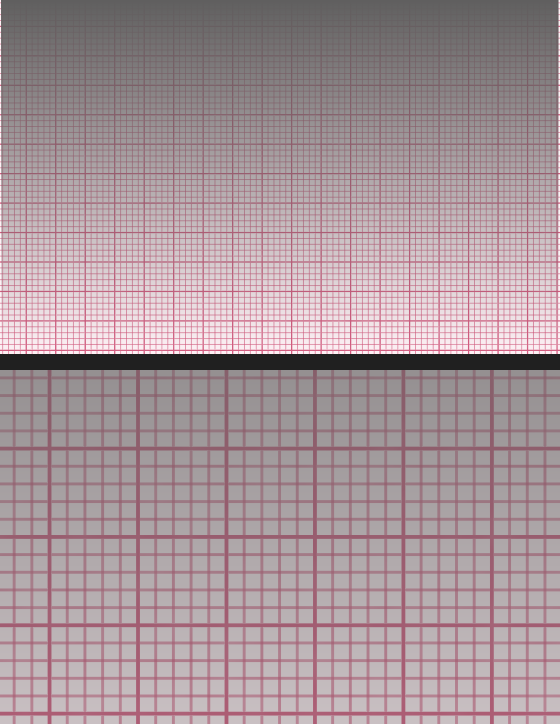
Top: the whole. Bottom: its middle third, enlarged.
Write a Shadertoy shader that draws this pattern.

```glsl
// Pink graph paper: heavy rules, each cell split in five by fine rules,
// under a grey veil that fades linearly from the top edge to the bottom.
// Rules are box-filtered bands; gradient noise varies the ink slightly.

#define CELLS vec2(18.99, 12.02)      // heavy cells across and down
#define ORIGIN vec2(0.89, 0.124)      // first heavy rules, in cells
#define DIVISIONS 5.0                 // fine cells per heavy cell
#define HEAVY_WIDTH 0.043             // in heavy cells
#define FINE_WIDTH 0.033              // in heavy cells
#define FINE_INK 0.62                 // strength of the fine rules
#define INK_WEAR 0.16                 // variation of ink strength
#define PAPER vec3(0.995, 0.945, 0.96)
#define INK vec3(0.83, 0.36, 0.50)
#define VEIL vec3(0.375, 0.372, 0.372)
#define VEIL_INSET vec2(0.0018, 0.0026) // bare margins left and right

vec2 hashGradient(vec2 p) {
    vec3 q = fract(p.xyx * vec3(0.1031, 0.1030, 0.0973));
    q += dot(q, q.yzx + 33.33);
    float angle = 6.2832 * fract((q.x + q.y) * q.z);
    return vec2(cos(angle), sin(angle));
}

float gradientNoise(vec2 p) {
    vec2 i = floor(p), f = fract(p);
    vec2 s = f * f * f * (f * (f * 6.0 - 15.0) + 10.0);
    float sum = 0.0;
    for (int k = 0; k < 4; k++) {
        vec2 corner = vec2(k & 1, k >> 1);
        vec2 weight = mix(1.0 - s, s, corner);
        sum += weight.x * weight.y * dot(hashGradient(i + corner), f - corner);
    }
    return sum;
}

// Share of a pixel covered by a band of the given width, on each axis.
vec2 bandCoverage(vec2 offset, float width, vec2 pixel) {
    vec2 high = min(offset + 0.5 * pixel, vec2(0.5 * width));
    vec2 low = max(offset - 0.5 * pixel, vec2(-0.5 * width));
    return clamp((high - low) / pixel, 0.0, 1.0);
}

// Repeated rules on both axes; all lengths are in heavy cells.
vec2 rules(vec2 p, float spacing, float width, vec2 pixel) {
    vec2 offset = (fract(p / spacing + 0.5) - 0.5) * spacing;
    return bandCoverage(offset, width, pixel);
}

float unite(vec2 a) {
    return 1.0 - (1.0 - a.x) * (1.0 - a.y);
}

void mainImage(out vec4 fragColor, in vec2 fragCoord) {
    vec2 uv = fragCoord / iResolution.xy;
    vec2 cell = uv * CELLS - ORIGIN;
    vec2 pixel = CELLS / iResolution.xy;

    // Ruled paper
    float wear = 1.0 + INK_WEAR * gradientNoise(cell * 2.3 + 40.0);
    float fine = unite(rules(cell, 1.0 / DIVISIONS, FINE_WIDTH, pixel) * FINE_INK);
    float heavy = unite(rules(cell, 1.0, HEAVY_WIDTH, pixel));
    float ink = clamp(max(fine, heavy) * wear, 0.0, 1.0);
    vec3 color = mix(PAPER, INK, ink);

    // Grey veil with narrow bare side margins
    float edge = min(uv.x - VEIL_INSET.x, 1.0 - VEIL_INSET.y - uv.x);
    float inside = clamp(edge * iResolution.x + 0.5, 0.0, 1.0);
    color = mix(color, VEIL, uv.y * inside);

    fragColor = vec4(color, 1.0);
}
```
